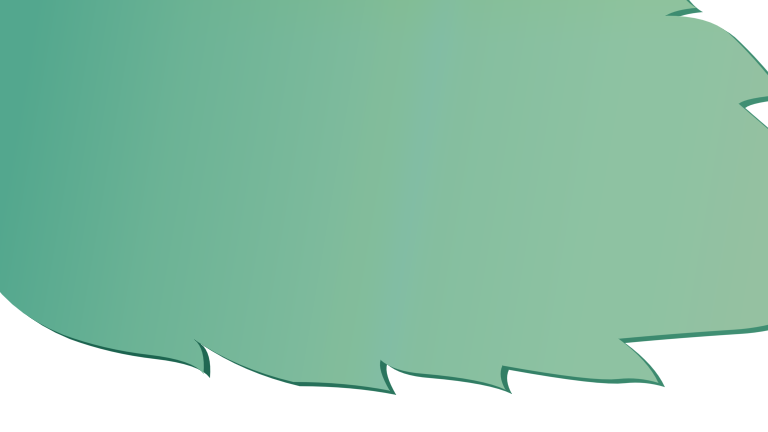
Write a Shadertoy shader that draws this background.

```glsl
// A large serrated green leaf with a dark rim, cropped on a white ground.

#define CURVE_STEPS 8
#define RIM_SHIFT vec2(1.5, -0.98)   // how far the dark layer slips out
#define SLANT 0.17                   // lean of the colour bands
#define STREAK 0.011                 // strength of the faint hue bands

const vec3 PAPER      = vec3(1.0);
const vec3 RIM_DEEP   = vec3(0.11, 0.39, 0.31);
const vec3 RIM_LIGHT  = vec3(0.25, 0.56, 0.45);
const vec3 TEAL       = vec3(0.325, 0.655, 0.555);
const vec3 SEA_GREEN  = vec3(0.42, 0.70, 0.585);
const vec3 SAGE       = vec3(0.505, 0.737, 0.618);
const vec3 PALE_GREEN = vec3(0.555, 0.762, 0.636);
const vec3 DRY_GREEN  = vec3(0.585, 0.755, 0.632);

// Path state: query point, pen position, squared distance, inside sign
vec2 query, pen;
float nearest, side;

void lineTo(vec2 b) {
    vec2 e = b - pen, w = query - pen;
    vec2 gap = w - e * clamp(dot(w, e) / dot(e, e), 0.0, 1.0);
    nearest = min(nearest, dot(gap, gap));
    bool above = query.y >= pen.y, below = query.y < b.y;
    bool left = e.x * w.y > e.y * w.x;
    if (above == below && below == left) side = -side;
    pen = b;
}

// Quadratic curve from the pen through a control point
void curveTo(float cx, float cy, float x, float y) {
    vec2 a = pen, c = vec2(cx, cy), b = vec2(x, y);
    for (int i = 1; i <= CURVE_STEPS; i++) {
        float t = float(i) / float(CURVE_STEPS);
        lineTo(mix(mix(a, c, t), mix(c, b, t), t));
    }
}

// Signed distance to the leaf, negative inside; canvas height is 100
float leafDistance(vec2 p) {
    query = p;
    pen = vec2(-3.5, 38.7);
    nearest = 1e6;
    side = 1.0;
    // Lower lobes, left to right, each ending in a tip and a notch
    curveTo(2.3, 27.1, 16.2, 21.5);
    curveTo(25.5, 18.1, 35.9, 16.9);
    curveTo(46.3, 15.7, 48.6, 12.5);
    curveTo(49.1, 18.3, 46.5, 20.4);
    curveTo(56.3, 13.7, 69.4, 10.6);
    curveTo(81.5, 10.6, 91.7, 8.6);
    curveTo(88.9, 13.4, 89.6, 15.7);
    curveTo(92.6, 13.0, 99.5, 12.5);
    curveTo(113.4, 11.3, 118.5, 8.8);
    curveTo(116.7, 12.0, 117.8, 14.4);
    curveTo(138.9, 10.6, 144.7, 11.3);
    curveTo(149.3, 11.8, 153.9, 10.4);
    curveTo(151.6, 15.5, 144.7, 20.6);
    // Right side, going up
    curveTo(157.4, 21.8, 171.3, 22.7);
    curveTo(178.2, 23.1, 185.2, 25.5);
    curveTo(185.2, 45.0, 185.2, 64.1);
    curveTo(177.8, 70.4, 172.5, 75.0);
    curveTo(174.1, 76.4, 182.9, 77.1);
    curveTo(175.9, 86.1, 170.1, 91.4);
    curveTo(165.5, 95.4, 155.6, 95.4);
    curveTo(157.9, 96.8, 162.7, 97.2);
    curveTo(159.7, 98.8, 157.4, 103.5);
    // Close beyond the canvas
    lineTo(vec2(157.4, 112.0));
    lineTo(vec2(-10.0, 112.0));
    lineTo(vec2(-10.0, 38.7));
    lineTo(vec2(-3.5, 38.7));
    return side * sqrt(nearest);
}

float ramp(float a, float b, float x) {
    return clamp((x - a) / (b - a), 0.0, 1.0);
}

// Slanted gradient from teal to pale green, with faint hue bands
vec3 leafColor(vec2 p) {
    float s = (p.x - SLANT * (p.y - 50.0)) / 177.8;
    vec3 color = mix(TEAL, SEA_GREEN, ramp(0.0, 0.2, s));
    color = mix(color, SAGE, ramp(0.2, 0.47, s));
    color = mix(color, PALE_GREEN, ramp(0.47, 0.78, s));
    color = mix(color, DRY_GREEN, ramp(0.85, 1.0, s));
    float cool = exp(-pow((s - 0.535) / 0.022, 2.0));
    float warm = exp(-pow((s - 0.475) / 0.03, 2.0));
    color += STREAK * vec3(-0.4, 0.0, 1.8) * cool;
    color += STREAK * vec3(0.3, 0.1, -1.0) * warm;
    color.b -= 0.03 * ramp(90.0, 104.0, p.y) * ramp(0.1, 0.4, s);
    return color;
}

void mainImage(out vec4 fragColor, in vec2 fragCoord) {
    float unit = 100.0 / iResolution.y;
    vec2 p = fragCoord * unit;
    float soft = 0.7 * unit;
    float rim = 1.0 - smoothstep(-soft, soft, leafDistance(p));
    float face = 1.0 - smoothstep(-soft, soft, leafDistance(p + RIM_SHIFT));
    vec3 rimColor = mix(RIM_DEEP, RIM_LIGHT, ramp(35.0, 165.0, p.x));
    vec3 color = mix(PAPER, rimColor, rim);
    color = mix(color, leafColor(p), face);
    fragColor = vec4(color, 1.0);
}
```
